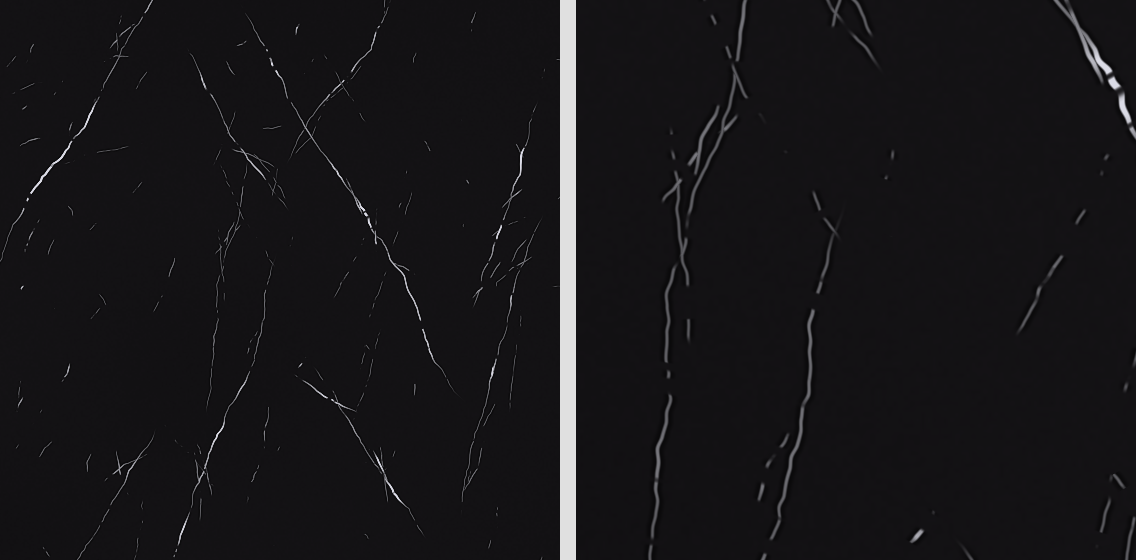
Left, the full canvas; right, a detail of the centre.
Give the GLSL for this texture, as a three.js fragment shader.

```glsl
// Black marble crossed by fine, broken white veins.
// Long fractures with splinters are laid over jittered grids of faint strands and
// flecks; every vein is a bent, tapered line whose width and gaps follow noise.
varying vec2 vUv;

const vec3 STONE = vec3(0.073, 0.068, 0.077);
const vec3 CALCITE = vec3(0.86, 0.86, 0.90);
const int FRACTURES = 10;
const int SPLINTERS = 3;
const vec2 FIRST_CENTRE = vec2(0.63, 0.64);
const vec2 CENTRE_STEP = vec2(0.7549, 0.5698);
const float LONGEST = 0.42;        // half length of the first fracture
const float THICKEST = 0.0019;     // half width of the first fracture
const float EDGE = 0.0016;         // softness of a vein's rim
const float HALO = 0.0035;         // dark fringe beside a vein
const float HALO_DEPTH = 0.45;
const float REACH = 0.04;          // farthest a vein strays from its axis
const float STRAND_CELL = 0.17;
const float FLECK_CELL = 0.075;

float hash(float n) {
  n = fract(n * 0.1031);
  n *= n + 33.33;
  return fract(n * (n + n));
}

float hash2(vec2 p) {
  vec3 q = fract(p.xyx * 0.1031);
  q += dot(q, q.yzx + 33.33);
  return fract((q.x + q.y) * q.z);
}

float noise(float x) {
  float f = fract(x);
  return mix(hash(floor(x)), hash(floor(x) + 1.0), f * f * (3.0 - 2.0 * f));
}

float noise2(vec2 p) {
  vec2 i = floor(p), f = fract(p);
  f *= f * (3.0 - 2.0 * f);
  return mix(mix(hash2(i), hash2(i + vec2(1, 0)), f.x),
             mix(hash2(i + vec2(0, 1)), hash2(i + vec2(1, 1)), f.x), f.y);
}

// Sideways drift of a vein: a slow bend, kinks and a fine tremble
float drift(float along, float seed) {
  return 0.030 * (noise(along * 6.0 + seed) - 0.5)
       + 0.007 * (noise(along * 32.0 + seed) - 0.5)
       + 0.002 * (noise(along * 130.0 + seed) - 0.5);
}

// x: brightness of the vein, y: its dark fringe
vec2 vein(vec2 p, float angle, float halfLength, float width, float gaps, float seed) {
  vec2 axis = vec2(cos(angle), sin(angle));
  float along = dot(p, axis);
  float across = dot(p, vec2(-axis.y, axis.x));
  if (abs(along) > halfLength || abs(across) > REACH) return vec2(0.0);
  across = abs(across - drift(along, seed));
  float taper = 1.0 - smoothstep(0.45, 1.0, abs(along) / halfLength);
  float swell = noise(along * 22.0 + seed * 1.7);
  float w = width * taper * mix(0.1, 1.0, swell * swell);
  float solid = 0.6 * noise(along * 60.0 + seed * 2.3) + 0.4 * noise(along * 190.0 + seed);
  solid = smoothstep(gaps - 0.08, gaps + 0.08, solid) * smoothstep(0.0, 0.15, taper);
  float glow = mix(0.38, 1.0, smoothstep(0.0, 0.0009, w));
  return solid * vec2(glow * (1.0 - smoothstep(w, w + EDGE, across)),
                      1.0 - smoothstep(w + EDGE, w + EDGE + HALO, across));
}

// Most veins rise steeply to the right, some fall, a few lie flat
float scatterAngle(float pick, float spread) {
  if (pick < 0.12) return mix(0.1, 0.6, spread);
  if (pick < 0.32) return mix(2.05, 2.25, spread);
  return mix(0.92, 1.50, spread);
}

vec2 fractures(vec2 p) {
  vec2 marks = vec2(0.0);
  for (int i = 0; i < FRACTURES; i++) {
    float n = float(i), seed = n * 37.0 + 11.0;
    vec2 q = p - fract(FIRST_CENTRE + n * CENTRE_STEP);
    bool falling = mod(n + 1.0, 9.0) < 1.5;
    float angle = falling ? mix(2.06, 2.16, hash(seed)) : mix(0.96, 1.42, hash(seed));
    float size = 1.0 / (1.0 + 0.15 * n);
    float width = THICKEST * mix(0.35, 1.0, hash(seed + 3.0)) * sqrt(size);
    if (i == 0) width = THICKEST;
    marks = max(marks, vein(q, angle, LONGEST * size, width, 0.27, seed));
    // Splinters leave the fracture at a narrow angle
    vec2 axis = vec2(cos(angle), sin(angle));
    for (int k = 0; k < SPLINTERS; k++) {
      float s = seed + 5.0 * float(k) + 6.0;
      float at = (hash(s) - 0.5) * 1.5 * LONGEST * size;
      vec2 root = axis * at + vec2(-axis.y, axis.x) * drift(at, seed);
      float turn = (hash(s + 1.0) - 0.5) * 1.6;
      float reach = mix(0.02, 0.07, hash(s + 2.0));
      marks = max(marks, vein(q - root, angle + turn, reach, width * 0.7, 0.38, s));
    }
  }
  return marks;
}

// One vein at most per jittered cell; neighbours are searched for overlap
vec2 scatter(vec2 p, float cell, float share, vec2 lengths, float width, float gaps) {
  vec2 marks = vec2(0.0);
  for (int y = -1; y <= 1; y++) for (int x = -1; x <= 1; x++) {
    vec2 id = floor(p / cell) + vec2(float(x), float(y));
    float seed = floor(hash2(id + 19.0 + cell * 100.0) * 900.0);
    if (hash(seed + 0.5) > share) continue;
    vec2 centre = (id + vec2(hash(seed + 1.0), hash(seed + 2.0))) * cell;
    float angle = scatterAngle(hash(seed + 3.0), hash(seed + 4.0));
    float size = mix(lengths.x, lengths.y, hash(seed + 5.0));
    marks = max(marks, vein(p - centre, angle, size, width * hash(seed + 6.0), gaps, seed));
  }
  return marks;
}

void main() {
  vec2 marks = fractures(vUv);
  marks = max(marks, scatter(vUv, STRAND_CELL, 0.62, vec2(0.03, 0.11), 0.0007, 0.52));
  marks = max(marks, scatter(vUv, FLECK_CELL, 0.28, vec2(0.005, 0.022), 0.0011, 0.45));
  // Nearly even stone with faint clouds and grain
  float cloud = noise2(vUv * 3.0) - 0.5, grain = noise2(vUv * 300.0) - 0.5;
  vec3 colour = STONE * (1.0 + 0.10 * cloud + 0.08 * grain);
  colour *= 1.0 - HALO_DEPTH * marks.y;
  gl_FragColor = vec4(mix(colour, CALCITE, marks.x), 1.0);
}
```
